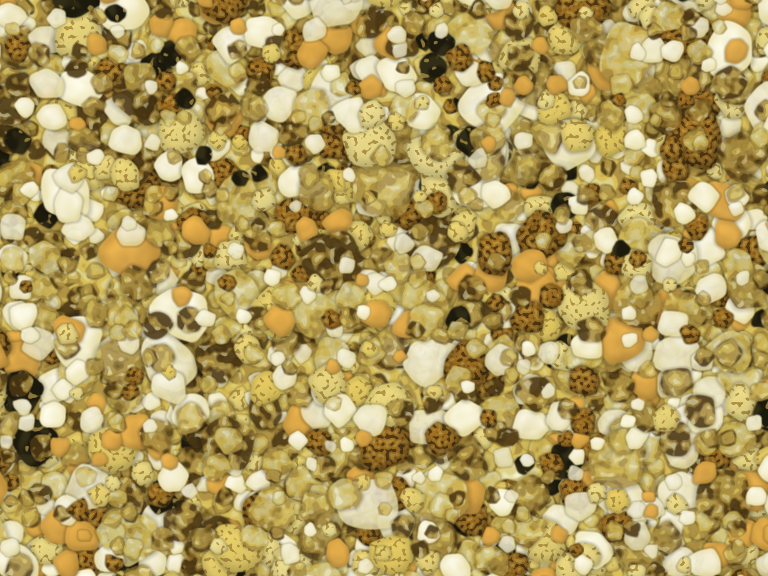
Give the GLSL for this texture, as a Shadertoy shader.

```glsl
// Coarse sand seen up close: milky, glassy, smoky, peach, speckled and black grains.
// Jittered grids of rounded polygons are painted over each other, layer by layer,
// and each grain is filled by a material built from gradient noise.

const float TAU = 6.28319;
const float EDGE_SOFTNESS = 0.0022;  // in canvas heights
const float SHADOW = 0.22;
const float CLUSTERING = 0.14;       // how far like grains gather
const float SPECKLE_SCALE = 125.0;
const float SWIRL_SCALE = 36.0;
const float GLINT_SCALE = 75.0;
const vec2 LIGHT = vec2(-0.45, 0.89);

const vec3 UMBER = vec3(0.30, 0.22, 0.08);
const vec3 BROWN = vec3(0.52, 0.41, 0.16);
const vec3 KHAKI = vec3(0.69, 0.58, 0.27);
const vec3 GOLD  = vec3(0.85, 0.75, 0.35);
const vec3 CREAM = vec3(0.87, 0.82, 0.54);
const vec3 IVORY = vec3(0.96, 0.95, 0.80);
const vec3 MILK  = vec3(1.00, 0.99, 0.92);
const vec3 PEACH = vec3(0.87, 0.66, 0.28);
const vec3 RUST  = vec3(0.60, 0.42, 0.13);
const vec3 BLACK = vec3(0.11, 0.10, 0.05);
const vec3 GLINT = vec3(0.80, 0.79, 0.66);

vec3 hash3(vec2 c) {
    vec3 p = fract(c.xyx * vec3(0.1031, 0.1030, 0.0973));
    p += dot(p, p.yxz + 33.33);
    return fract((p.xxy + p.yzz) * p.zyx);
}

float cornerSlope(vec2 cell, vec2 offset) {
    float a = TAU * hash3(cell).x;
    return dot(vec2(cos(a), sin(a)), offset);
}

// Gradient noise, about -0.7 to 0.7
float noise(vec2 p) {
    vec2 i = floor(p), f = p - i;
    vec2 u = f * f * f * (f * (f * 6.0 - 15.0) + 10.0);
    vec2 e = vec2(1.0, 0.0);
    float low  = mix(cornerSlope(i, f), cornerSlope(i + e, f - e), u.x);
    float high = mix(cornerSlope(i + e.yx, f - e.yx), cornerSlope(i + 1.0, f - 1.0), u.x);
    return mix(low, high, u.y);
}

// Dark to light sand tones, spaced by their shares
vec3 toneRamp(float t) {
    vec3 c = mix(UMBER, BROWN, smoothstep(0.00, 0.12, t));
    c = mix(c, KHAKI, smoothstep(0.12, 0.26, t));
    c = mix(c, GOLD,  smoothstep(0.38, 0.50, t));
    c = mix(c, CREAM, smoothstep(0.55, 0.68, t));
    return mix(c, IVORY, smoothstep(0.76, 0.92, t));
}

float smoothMax(float a, float b, float k) {
    float h = max(k - abs(a - b), 0.0) / k;
    return max(a, b) + h * h * k * 0.25;
}

// Rounded irregular polygon of radius near one
float grainDistance(vec2 v, vec2 id) {
    vec3 shape = hash3(id + 5.37);
    float d = -1.0;
    for (int i = 0; i < 7; i++) {
        vec3 h = hash3(id + vec2(3.17, 7.31) * float(i + 1));
        float a = TAU * (shape.x + (float(i) + 0.6 * h.x) / 7.0);
        float side = dot(v, vec2(cos(a), sin(a))) - 0.72 - 0.32 * h.y;
        d = smoothMax(d, side, 0.22);
    }
    return d;
}

// Colour and opacity of a grain; kind runs from black through glass to milk
vec4 material(float kind, vec2 p, vec2 v, float d, vec3 h) {
    vec2 q = p + h.xy * 9.0;
    float rim = smoothstep(-0.40, 0.0, d);
    float light = dot(v, LIGHT);
    float swirl = noise(q * SWIRL_SCALE + 0.6 * noise(q * 22.0));
    float fine = noise(q * GLINT_SCALE);
    float speckle = noise(q * SPECKLE_SCALE);
    float sparkle = smoothstep(0.22, 0.42, fine);

    if (kind < 0.035) {
        vec3 c = BLACK + 0.10 * GOLD * smoothstep(-0.1, 0.3, swirl);
        return vec4(mix(c, KHAKI, 0.75 * sparkle), 1.0);
    }
    if (kind < 0.11) {
        vec3 c = mix(RUST, UMBER, smoothstep(0.05, 0.30, speckle));
        c = mix(c, KHAKI, 0.7 * smoothstep(0.10, 0.35, -speckle));
        return vec4(c * (1.0 + 0.12 * light - 0.22 * rim), 1.0);
    }
    if (kind < 0.27) {
        float tone = 0.05 + 0.22 * h.z + 0.7 * swirl + 0.45 * fine - 0.10 * rim;
        return vec4(mix(toneRamp(tone), GLINT, 0.65 * sparkle), 0.85);
    }
    if (kind < 0.57) {
        float tone = 0.28 + 0.46 * h.z + 0.50 * swirl + 0.25 * fine;
        tone += 0.10 * light - 0.20 * rim;
        return vec4(mix(toneRamp(tone), IVORY, 0.5 * sparkle), 0.78);
    }
    if (kind < 0.67) {
        vec3 c = mix(mix(GOLD, CREAM, h.z), KHAKI * 0.95, smoothstep(0.12, 0.32, speckle));
        return vec4(c * (1.03 + 0.08 * light - 0.12 * rim), 1.0);
    }
    if (kind < 0.75)
        return vec4(PEACH * (1.0 + 0.09 * light + 0.10 * swirl - 0.10 * rim), 0.96);
    float shade = 0.22 - 0.24 * light + 0.30 * rim - 0.35 * swirl;
    return vec4(mix(MILK, CREAM, clamp(shade, 0.0, 0.75)), mix(0.72, 1.0, sqrt(h.z)));
}

// One jittered grid of grains, painted over what lies below
void paintLayer(inout vec3 color, vec2 p, float size, float fill, float seed) {
    vec2 home = floor(p / size);
    for (int j = -1; j <= 1; j++)
    for (int i = -1; i <= 1; i++) {
        vec2 cell = home + vec2(i, j), id = cell + seed;
        vec3 h = hash3(id), g = hash3(id + 41.7);
        if (g.x > fill) continue;
        vec2 center = (cell + 0.5 + 0.6 * (h.xy - 0.5)) * size;
        float radius = size * mix(0.40, 0.64, h.z);
        vec2 v = (p - center) / radius;
        if (dot(v, v) > 2.6) continue;
        float d = grainDistance(v, id);
        float soft = max(EDGE_SOFTNESS, 0.8 / iResolution.y) / radius;
        float kind = g.y + CLUSTERING * noise(center * 4.0 + 3.0);
        vec4 grain = material(kind, p, v, d, vec3(h.xy, g.z));
        color *= 1.0 - SHADOW * smoothstep(0.22, -0.05, d);
        color = mix(color, grain.rgb, grain.a * smoothstep(soft, -soft, d));
    }
}

void mainImage(out vec4 fragColor, in vec2 fragCoord) {
    vec2 p = fragCoord / iResolution.y;
    // Bed of blurred sand between the grains
    vec3 color = toneRamp(0.45 + 0.5 * noise(p * 14.0) + 0.5 * noise(p * 45.0 + 7.0));
    // Fine fill, large grains, then small grains resting on top
    paintLayer(color, p, 0.036, 1.00, 11.0);
    paintLayer(color, p, 0.060, 0.80, 153.0);
    paintLayer(color, p, 0.088, 0.52, 271.0);
    paintLayer(color, p, 0.052, 0.42, 397.0);
    paintLayer(color, p, 0.031, 0.24, 523.0);
    fragColor = vec4(clamp(color, 0.0, 1.0), 1.0);
}
```
